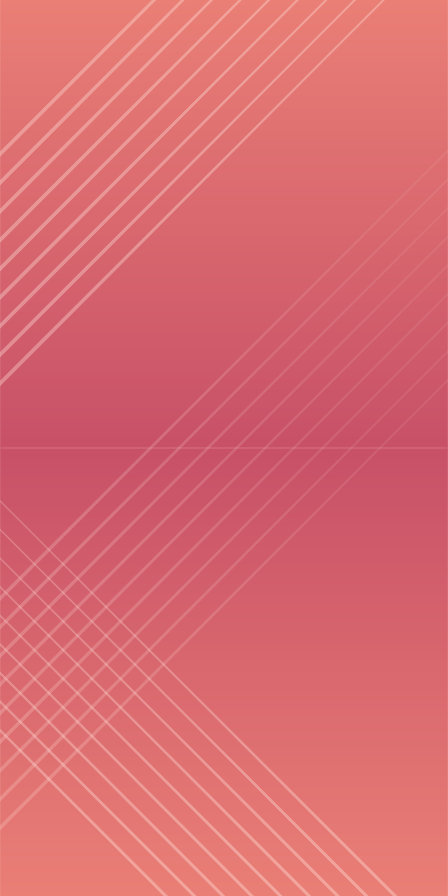
Write a WebGL 2 fragment shader that draws this background.

```glsl
#version 300 es
precision highp float;
// Coral to rose mirrored gradient crossed by three bands of tapering diagonal lines.
uniform vec2 u_resolution;
out vec4 outColor;

// Soft coverage of a stroke, from its distance and half width.
float stroke(float dist, float halfWidth) {
    float soft = 0.5 / u_resolution.x;
    // Strokes thinner than a pixel fade instead of breaking up.
    float drawn = max(halfWidth, soft);
    return (1.0 - smoothstep(drawn - soft, drawn + soft, dist)) * halfWidth / drawn;
}

// Nine parallel diagonals; offset is the coordinate across the band.
float diagonals(float offset, float halfWidth) {
    const float spacing = 0.064;
    float s = offset / spacing;
    float nearest = clamp(floor(s + 0.5), 0.0, 8.0);
    return stroke(abs(s - nearest) * spacing * 0.7071, halfWidth);
}

void main() {
    // x runs 0..1 to the right, y runs 0..2 downward.
    vec2 p = gl_FragCoord.xy / u_resolution;
    p = vec2(p.x, 2.0 * (1.0 - p.y));

    // Gradient mirrored about the middle.
    float away = abs(p.y - 1.0);
    vec3 rose = vec3(0.782, 0.315, 0.405);
    vec3 coral = vec3(0.917, 0.498, 0.462);
    vec3 color = mix(rose, coral, away);
    vec3 blush = vec3(1.0, 0.88, 0.85);

    // Upper left band, broad at the left edge and thin at the top.
    float upper = diagonals(p.x + p.y - 0.344, mix(0.0042, 0.0022, smoothstep(0.0, 0.8, p.x)));
    color = mix(color, blush, 0.37 * upper);

    // Long middle band, fading toward the right.
    float middle = diagonals(p.x + p.y - 1.336, mix(0.0040, 0.0020, p.x));
    color = mix(color, blush, mix(0.23, 0.09, smoothstep(0.0, 1.0, p.x)) * middle);

    // Lower left band, growing toward the bottom.
    float growth = smoothstep(1.1, 2.0, p.y);
    float lower = diagonals(p.y - p.x - 1.118, mix(0.0017, 0.0034, growth));
    color = mix(color, blush, mix(0.24, 0.40, growth) * lower);

    // Faint seam across the middle and hairlines at both sides.
    float seam = stroke(away, 0.0015);
    float sides = stroke(min(p.x, 1.0 - p.x), 0.0013);
    color = mix(color, blush, 0.15 * max(seam, sides));

    outColor = vec4(color, 1.0);
}
```
